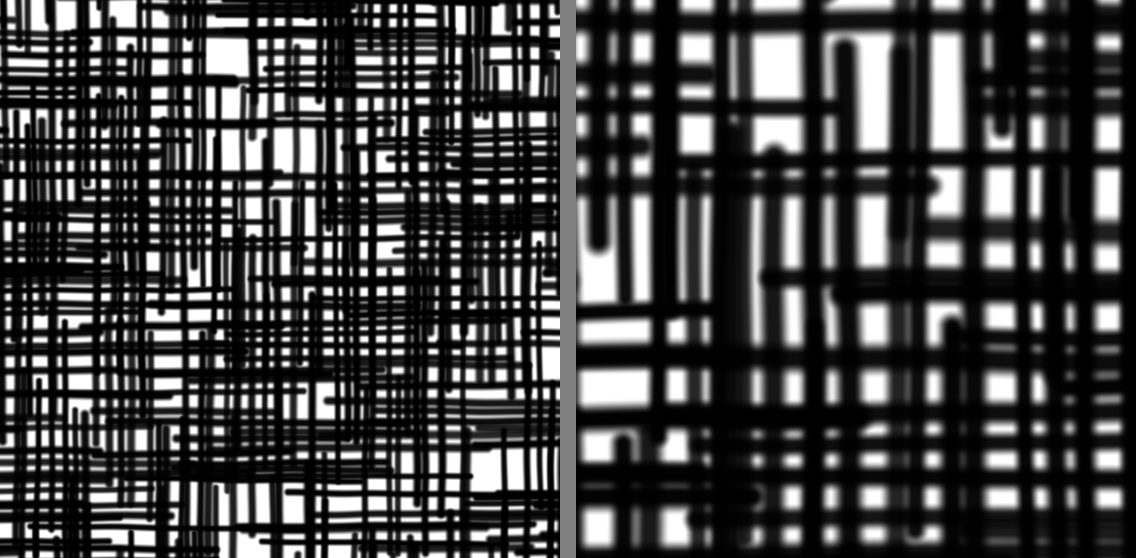
Left, the full canvas; right, a detail of the centre.
A Shadertoy shader for this pattern:

```glsl
// Woven mesh of soft black brush strokes, horizontal and vertical, over white

vec4 hash4(vec3 p) {
    vec4 h = fract(p.xyzx * vec4(0.1031, 0.1030, 0.0973, 0.1099));
    h += dot(h, h.wzxy + 33.33);
    return fract((h.xxyz + h.yzzw) * h.zywx);
}

float gradientDot(vec2 cell, vec2 offset) {
    float angle = 6.2832 * hash4(vec3(cell, 71.0)).x;
    return dot(vec2(cos(angle), sin(angle)), offset);
}

float gradientNoise(vec2 p) {
    vec2 i = floor(p), f = fract(p);
    vec2 u = f * f * f * (f * (f * 6.0 - 15.0) + 10.0);
    vec2 e = vec2(1.0, 0.0);
    float low = mix(gradientDot(i, f), gradientDot(i + e, f - e), u.x);
    float high = mix(gradientDot(i + e.yx, f - e.yx), gradientDot(i + 1.0, f - 1.0), u.x);
    return mix(low, high, u.y);
}

// Light left after all strokes running along x
float strokeLayer(vec2 p, float seed) {
    vec2 cellSize = vec2(0.5, 1.0 / 54.0);
    vec2 home = floor(p / cellSize);
    float light = 1.0;
    for (int lane = -2; lane <= 2; lane++) {
        for (int run = -1; run <= 1; run++) {
            vec2 cell = home + vec2(run, lane);
            vec4 place = hash4(vec3(cell + 40.0, seed));
            vec4 style = hash4(vec3(cell + 90.0, seed + 17.0));

            // Slightly tilted capsule with a wide soft rim
            vec2 q = p - (cell + place.xy) * cellSize;
            q.y -= q.x * (place.z - 0.5) * 0.03;
            float halfLength = mix(0.15, 0.27, place.w);
            float dist = length(vec2(max(abs(q.x) - halfLength, 0.0), q.y));
            float width = mix(0.8, 1.2, style.x);
            float ink = 1.0 - smoothstep(0.002, 0.0103, dist / width);
            light *= 1.0 - ink * mix(0.82, 1.0, sqrt(style.y));
        }
    }
    return light;
}

void mainImage(out vec4 fragColor, in vec2 fragCoord) {
    vec2 uv = fragCoord / iResolution.y;

    // Gentle hand wobble
    vec2 wobble = vec2(gradientNoise(uv * 9.0), gradientNoise(uv * 9.0 + 31.7));
    vec2 p = uv + 0.003 * wobble;

    float light = strokeLayer(p, 3.0) * strokeLayer(p.yx, 11.0);
    fragColor = vec4(vec3(light), 1.0);
}
```
